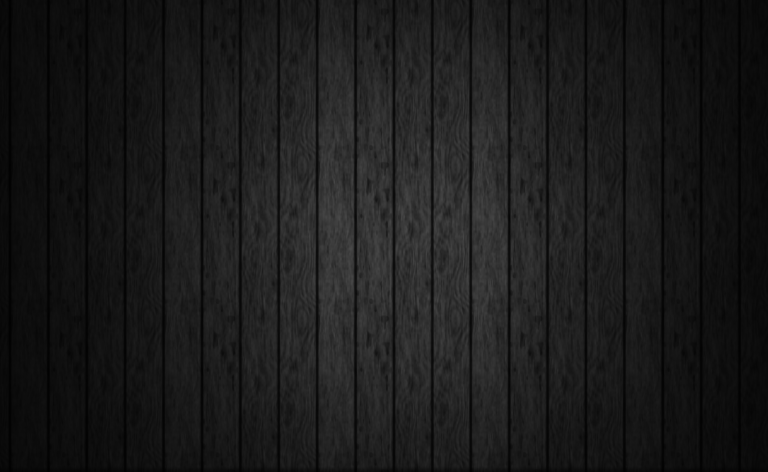
Write a WebGL 1 fragment shader that draws this texture.

```glsl
precision highp float;
// Dark vertical wooden boards under a soft central spotlight.
// Stretched, tiling value noise makes grain and pores, warped contour lines
// make the figure, and thin grooves divide the twenty boards.
uniform vec2 u_resolution;

float hash(vec2 p) {
    vec3 q = fract(vec3(p.xyx) * 0.1031);
    q += dot(q, q.yzx + 33.33);
    return fract((q.x + q.y) * q.z);
}

// Value noise on a unit tile split into the given number of cells.
float tileNoise(vec2 tile, vec2 cells) {
    vec2 p = tile * cells;
    vec2 i = floor(p);
    vec2 f = fract(p);
    f = f * f * (3.0 - 2.0 * f);
    vec2 a = mod(i, cells);
    vec2 b = mod(i + 1.0, cells);
    return mix(mix(hash(a), hash(vec2(b.x, a.y)), f.x),
               mix(hash(vec2(a.x, b.y)), hash(b), f.x), f.y);
}

// Small dark knots with a faint ring, one or two on each board.
float knotShade(vec2 local, float board) {
    float shade = 0.0;
    for (int k = 0; k < 2; k++) {
        vec2 seed = vec2(board + 3.0, float(k) + 7.0);
        vec2 centre = vec2(0.2 + 0.6 * hash(seed), hash(seed + 19.0));
        vec2 d = local - centre;
        d.y = fract(d.y + 0.5) - 0.5;
        float r = length(d / vec2(0.10, 0.045));
        shade += exp(-r * r) - 0.25 * exp(-8.0 * (r - 1.7) * (r - 1.7));
    }
    return shade;
}

float woodTone(vec2 tile, float across, float board) {
    // Slow sideways drift keeps the fibres from running perfectly straight.
    float drift = tileNoise(tile, vec2(12.0, 5.0)) - 0.5;
    vec2 bent = tile + vec2(drift * 0.035, 0.0);
    float broad = tileNoise(bent, vec2(28.0, 3.0)) - 0.5;
    float fibre = tileNoise(bent, vec2(72.0, 9.0)) - 0.5;
    float fine = tileNoise(bent, vec2(115.0, 26.0)) - 0.5;
    float speck = tileNoise(tile, vec2(90.0, 62.0)) - 0.5;

    // Arched figure is strongest on the last two boards of each group.
    float figure = sin(38.0 * abs(across - 0.5) + 24.0 * drift + 5.0 * broad);
    float figured = step(1.5, board);
    float tone = 1.0 + 0.22 * broad + 0.30 * fibre + 0.25 * fine + 0.16 * speck;
    tone += figure * mix(0.025, 0.085, figured);

    // Scattered dark pores, densest on the second board.
    float pore = smoothstep(0.70, 0.92, tileNoise(bent, vec2(48.0, 18.0)));
    float rough = 1.0 - step(0.5, abs(board - 1.0));
    tone -= pore * mix(0.13, 0.30, rough);
    tone -= 0.30 * knotShade(vec2(across, tile.y), board);
    return tone;
}

void main() {
    vec2 uv = gl_FragCoord.xy / u_resolution;
    vec2 p = gl_FragCoord.xy / u_resolution.x;

    // Boards repeat in square groups of four.
    float row = p.x * 20.0 - 0.26;
    float across = fract(row);
    float board = mod(floor(row), 4.0);
    vec2 tile = vec2(row * 0.25, p.y * 5.0);
    float tone = woodTone(tile, across, board);
    tone *= 1.06 - 0.08 * step(0.5, board) + 0.03 * step(2.5, board);

    // Grooves, soft shadow beside them and a thin worn edge.
    float edge = min(across, 1.0 - across);
    float aa = 20.0 / u_resolution.x;
    tone *= mix(0.30, 1.0, smoothstep(0.022 - 0.5 * aa, 0.045 + 0.5 * aa, edge));
    tone *= 1.0 - 0.13 * exp(-edge * 14.0);
    tone += 0.12 * exp(-pow((across - 0.91) / 0.025, 2.0));

    // Spotlight fading to dark corners.
    vec2 g = (uv - vec2(0.522, 0.505)) / vec2(0.30, 0.52);
    float light = 0.043 + 0.172 * exp(-dot(g, g));
    light *= 1.0 - 0.25 * smoothstep(0.40, 0.52, abs(uv.x - 0.5));
    light *= mix(0.55, 1.0, smoothstep(0.0, 0.014, uv.y));

    gl_FragColor = vec4(vec3(clamp(light * tone, 0.0, 1.0)), 1.0);
}
```
